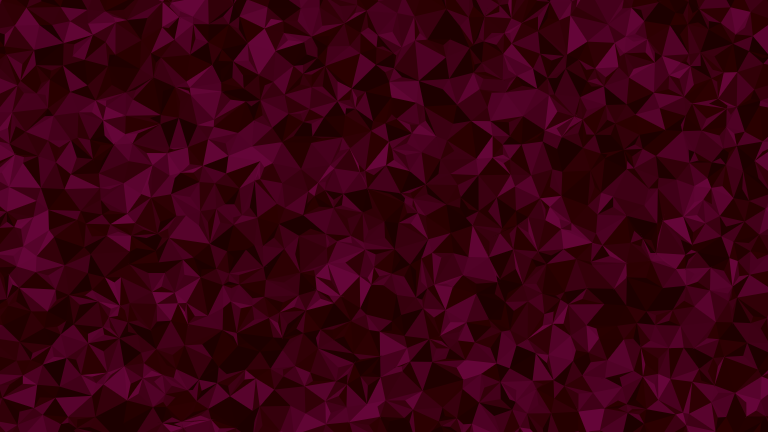
A Shadertoy shader for this background:

```glsl
// A low-poly mosaic of flat dark-red and plum facets. Lattice points are
// scattered inside their cells, each quad is cut along its better diagonal,
// and some triangles are split again; facet tone is a hash plus soft noise.

#define ROWS 21.0          // lattice cells per canvas height
#define TILT 0.55          // lattice rotation in radians, hides its axes
#define JITTER 0.92        // share of its cell a vertex may roam (below 1)
#define SPLIT_CHANCE 0.28  // share of triangles cut into three
#define FACET_CONTRAST 0.95
#define PATCH_CONTRAST 0.75
#define PATCH_SCALE 0.37   // noise cells per lattice cell

// Two random values in 0..1
vec2 hash2(vec2 p) {
    vec3 q = fract(p.xyx * vec3(0.1031, 0.1030, 0.0973));
    q += dot(q, q.yzx + 33.33);
    return fract((q.xx + q.yz) * q.zy);
}

float cross2(vec2 a, vec2 b) { return a.x * b.y - a.y * b.x; }

float gradientDot(vec2 corner, vec2 offset) {
    float angle = 6.2832 * hash2(corner + 71.0).x;
    return dot(vec2(cos(angle), sin(angle)), offset);
}

float gradientNoise(vec2 p) {
    vec2 i = floor(p), f = p - i, e = vec2(0.0, 1.0);
    vec2 u = f * f * f * (f * (f * 6.0 - 15.0) + 10.0);
    return mix(mix(gradientDot(i, f), gradientDot(i + e.yx, f - e.yx), u.x),
               mix(gradientDot(i + e, f - e), gradientDot(i + 1.0, f - 1.0), u.x), u.y);
}

// Dark maroon to plum
vec3 palette(float t) {
    return vec3(0.11 + 0.25 * pow(max(t, 0.0), 1.3),
                0.06 * max(t - 0.75, 0.0),
                0.28 * max(t - 0.32, 0.0));
}

// Signed distance to the line a-b, positive on its left
float leftOf(vec2 p, vec2 a, vec2 b) {
    return cross2(b - a, p - a) / max(length(b - a), 1e-4);
}

// Adds one flat facet, weighted by its smoothed pixel coverage
void addFacet(inout vec4 sum, vec2 p, vec2 a, vec2 b, vec2 c, vec2 seed, float pixel) {
    float inside = min(leftOf(p, a, b), min(leftOf(p, b, c), leftOf(p, c, a)));
    float coverage = clamp(0.5 + inside / pixel, 0.0, 1.0);
    if (coverage <= 0.0) return;
    float tone = 0.5 + FACET_CONTRAST * (hash2(seed).x - 0.5)
               + PATCH_CONTRAST * gradientNoise((a + b + c) / 3.0 * PATCH_SCALE);
    sum += coverage * vec4(palette(clamp(tone, -0.05, 1.1)), 1.0);
}

// Adds a counterclockwise triangle, sometimes fanned around an inner point
void addTriangle(inout vec4 sum, vec2 p, vec2 a, vec2 b, vec2 c, vec2 seed, float pixel) {
    if (hash2(seed + 311.0).x < SPLIT_CHANCE) {
        vec2 r = 0.2 + 0.25 * hash2(seed + 523.0);
        vec2 m = a + r.x * (b - a) + r.y * (c - a);
        addFacet(sum, p, a, b, m, seed + vec2(1000.0, 0.0), pixel);
        addFacet(sum, p, b, c, m, seed + vec2(2000.0, 0.0), pixel);
        addFacet(sum, p, c, a, m, seed + vec2(3000.0, 0.0), pixel);
    } else {
        addFacet(sum, p, a, b, c, seed, pixel);
    }
}

vec2 vertex(vec2 cell) {
    return cell + 0.5 + JITTER * (hash2(cell + 137.0) - 0.5);
}

void mainImage(out vec4 fragColor, in vec2 fragCoord) {
    float pixel = ROWS / iResolution.y;
    float cs = cos(TILT), sn = sin(TILT);
    vec2 p = mat2(cs, sn, -sn, cs) * (fragCoord * pixel) + 40.0;
    vec2 home = floor(p);
    vec4 sum = vec4(0.0);

    // Only these four quads can reach the current cell
    for (int j = -1; j <= 0; j++)
    for (int i = -1; i <= 0; i++) {
        vec2 cell = home + vec2(i, j);
        vec2 a = vertex(cell);
        vec2 b = vertex(cell + vec2(1.0, 0.0));
        vec2 c = vertex(cell + vec2(1.0, 1.0));
        vec2 d = vertex(cell + vec2(0.0, 1.0));
        vec2 seed = cell * 2.0;

        // Delaunay test: sine of the sum of opposite angles at a and c
        float sine = cross2(b - a, d - a) * dot(d - c, b - c)
                   + dot(b - a, d - a) * cross2(d - c, b - c);
        if (sine < 0.0) {
            addTriangle(sum, p, a, b, c, seed, pixel);
            addTriangle(sum, p, a, c, d, seed + 1.0, pixel);
        } else {
            addTriangle(sum, p, a, b, d, seed, pixel);
            addTriangle(sum, p, b, c, d, seed + 1.0, pixel);
        }
    }
    fragColor = vec4(sum.rgb / max(sum.a, 1e-4), 1.0);
}
```
